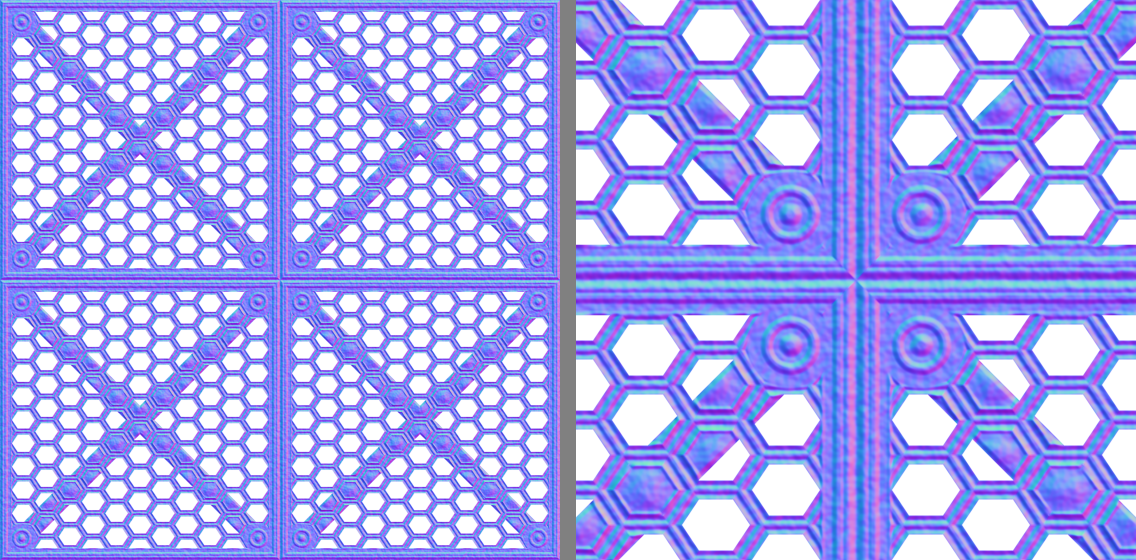
Left: the whole. Right: its middle third, enlarged.
A Shadertoy shader for this texture map:

```glsl
// Tangent-space normal map of square hex-mesh grates with cross braces and corner bolts.

const float TILES = 2.0;         // grates across and down
const float CELLS = 12.0;        // hex pitch per grate
const float WALL = 0.0113;       // half width of a mesh wall
const float FRAME = 0.042;       // width of the outer frame
const float BRACE = 0.036;       // half width of a diagonal brace
const float BOLT_POS = 0.422;    // bolt offset from the grate centre
const float PLATE = 0.055;       // radius of a corner plate

// Pseudo-random unit gradient for a lattice point.
vec2 latticeGradient(vec2 cell, float period) {
    cell = mod(cell, period);
    vec3 p = fract(cell.xyx * vec3(0.1031, 0.1030, 0.0973));
    p += dot(p, p.yzx + 33.33);
    float angle = 6.2832 * fract((p.x + p.y) * p.z);
    return vec2(cos(angle), sin(angle));
}

// Gradient noise that wraps after the given period.
float gradientNoise(vec2 p, float period) {
    vec2 i = floor(p), f = p - i;
    vec2 u = f * f * f * (f * (f * 6.0 - 15.0) + 10.0);
    vec2 e = vec2(1.0, 0.0);
    float a = dot(latticeGradient(i, period), f);
    float b = dot(latticeGradient(i + e.xy, period), f - e.xy);
    float c = dot(latticeGradient(i + e.yx, period), f - e.yx);
    float d = dot(latticeGradient(i + e.xx, period), f - e.xx);
    return mix(mix(a, b, u.x), mix(c, d, u.x), u.y);
}

// Offset from the nearest hex centre, in cells.
vec2 hexOffset(vec2 c) {
    const vec2 STEP = vec2(1.7320508, 1.0);
    vec2 q = c * CELLS * vec2(0.8660254, 1.0);
    vec2 a = q - vec2(0.0, 0.5);
    vec2 b = q - vec2(0.5 * STEP.x, 0.0);
    a -= STEP * floor(a / STEP + 0.5);
    b -= STEP * floor(b / STEP + 0.5);
    return dot(a, a) < dot(b, b) ? a : b;
}

// Distance inward from the hex boundary, in grate units.
float hexEdge(vec2 v) {
    v = abs(v);
    return (0.5 - max(v.y, dot(v, vec2(0.8660254, 0.5)))) / CELLS;
}

float borderDistance(vec2 c) {
    return 0.5 - max(abs(c.x), abs(c.y));
}

float braceDistance(vec2 c) {
    return abs(abs(c.x) - abs(c.y)) * 0.7071 - BRACE;
}

float boltRadius(vec2 c) {
    return length(abs(c) - BOLT_POS);
}

// Signed distance to the solid metal: positive inside the openings.
float metalDistance(vec2 c) {
    float mesh = hexEdge(hexOffset(c)) - WALL;
    float rim = min(borderDistance(c) - FRAME, boltRadius(c) - PLATE);
    return min(min(mesh, rim), braceDistance(c));
}

// Ridged walls with raised lips, and domes on the brace between them.
float meshHeight(vec2 c) {
    vec2 v = hexOffset(c);
    float e = hexEdge(v);
    float ridge = 0.0032 * (1.0 - smoothstep(0.001, 0.0055, e));
    float lip = 0.0034 * smoothstep(0.006, 0.0115, e) * (1.0 - smoothstep(0.0115, 0.017, e));
    float dome = 0.006 * (1.0 - smoothstep(0.004, 0.026, length(v) / CELLS));
    float bevel = 0.004 * smoothstep(0.0, 0.007, -braceDistance(c));
    return ridge + lip + (dome + bevel) * smoothstep(0.009, 0.014, e);
}

// Rounded outer bar stepping down to a flat inner strip.
float frameHeight(float b) {
    float bar = 0.007 * smoothstep(0.0, 0.010, b) - 0.005 * smoothstep(0.022, 0.029, b);
    float groove = 0.0015 * (1.0 - smoothstep(0.0, 0.004, abs(b - 0.015)));
    return bar - groove + 0.002 * smoothstep(0.036, 0.042, b);
}

// Corner plate with a washer ring and a round bolt head.
float boltHeight(float r) {
    float washer = 0.004 * (1.0 - smoothstep(0.001, 0.008, abs(r - 0.028)));
    float head = 0.006 * (1.0 - smoothstep(0.004, 0.015, r));
    return 0.002 + washer + head;
}

float surfaceHeight(vec2 uv) {
    vec2 c = fract(uv) - 0.5;
    float b = borderDistance(c), r = boltRadius(c);
    float h = mix(frameHeight(b), meshHeight(c), smoothstep(0.039, 0.044, b));
    float plate = (1.0 - smoothstep(PLATE - 0.005, PLATE, r)) * smoothstep(0.026, 0.030, b);
    h = mix(h, boltHeight(r), plate);
    // Hammered, worn surface
    h += 0.0021 * gradientNoise(uv * 62.0, 62.0 * TILES);
    return h + 0.0010 * gradientNoise(uv * 131.0, 131.0 * TILES);
}

vec3 normalColor(vec2 uv) {
    vec2 e = vec2(0.0016, 0.0);
    float dx = surfaceHeight(uv + e.xy) - surfaceHeight(uv - e.xy);
    float dy = surfaceHeight(uv + e.yx) - surfaceHeight(uv - e.yx);
    return 0.5 + 0.5 * normalize(vec3(-dx, -dy, 2.0 * e.x));
}

void mainImage(out vec4 fragColor, in vec2 fragCoord) {
    float pixel = TILES / iResolution.y;
    vec3 sum = vec3(0.0);
    // 2x2 supersampling
    for (int i = 0; i < 4; i++) {
        vec2 jitter = vec2(i % 2, i / 2) * 0.5 - 0.25;
        vec2 uv = (fragCoord + jitter) * pixel;
        float opening = smoothstep(-0.5 * pixel, 0.5 * pixel, metalDistance(fract(uv) - 0.5));
        sum += mix(normalColor(uv), vec3(1.0), opening);
    }
    fragColor = vec4(sum / 4.0, 1.0);
}
```
